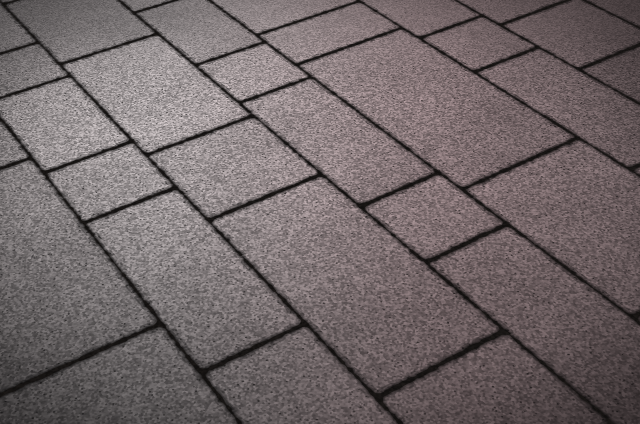
This texture is drawn by a Shadertoy shader. Its source:

```glsl
const float COURSE_PERIOD = 0.734;   // four courses: wide, narrow, medium, narrow
const float COURSE_START = 0.517;
const float JOINT_PERIOD = 2.4;
const float LENGTH_SCALE = 0.585;    // makes both ground axes equal in length
const int JOINTS = 5;

const float courseEdge[5] = float[](0.0, 0.237, 0.389, 0.587, 0.734);

// Cross joints along each of the four courses
const float joint[20] = float[](
    1.930, 2.480, 3.235, 3.463, 4.100,
    2.305, 2.897, 3.150, 3.576, 3.828,
    1.750, 2.052, 2.733, 3.070, 3.656,
    2.315, 2.568, 3.150, 3.410, 3.830);

vec2 hash2(vec2 p) {
    vec3 q = fract(vec3(p.xyx) * vec3(0.1031, 0.1030, 0.0973));
    q += dot(q, q.yzx + 33.33);
    return fract((q.xx + q.yz) * q.zy);
}

// Cellular noise: x = distance to the nearest grain, y = its random value,
// z = random values blended smoothly between grains
vec3 cellular(vec2 p) {
    vec2 cell = floor(p);
    vec2 best = vec2(9.0, 0.0);
    vec2 blend = vec2(0.0);
    for (int j = -1; j <= 1; j++)
    for (int i = -1; i <= 1; i++) {
        vec2 c = cell + vec2(i, j);
        float d = length(c + hash2(c) - p);
        float value = hash2(c + 71.7).x;
        float weight = exp(-4.0 * d * d);
        blend += weight * vec2(value, 1.0);
        if (d < best.x) best = vec2(d, value);
    }
    return vec3(best, blend.x / blend.y);
}

float layeredSines(vec2 p) {
    float sum = 0.0, amp = 0.5;
    for (int i = 0; i < 4; i++) {
        sum += amp * sin(p.x + 1.7 * sin(p.y)) * sin(p.y + 1.3 * sin(p.x * 0.7));
        p = mat2(1.6, 1.2, -1.2, 1.6) * p + 2.3;
        amp *= 0.55;
    }
    return sum;
}

float roundedBox(vec2 p, vec2 halfSize, float radius) {
    vec2 q = abs(p) - halfSize + radius;
    return length(max(q, 0.0)) + min(max(q.x, q.y), 0.0) - radius;
}

// Perspective: canvas position (heights, y up) to ground coordinates
vec2 toGround(vec2 p) {
    float depth = (1.0 - p.y) + 0.0439 * p.x + 1.3527;
    return vec2(p.x + 1.2285, 5.664 - p.x) / depth;
}

// x = signed distance to the paver edge, yz = paver identity
vec3 paver(vec2 g, vec2 gap, float radius) {
    float group = floor((g.x - COURSE_START) / COURSE_PERIOD);
    float across = g.x - COURSE_START - group * COURSE_PERIOD;
    int course = 0;
    for (int i = 1; i < 4; i++) if (across >= courseEdge[i]) course = i;

    float below = JOINT_PERIOD, above = JOINT_PERIOD, id = 0.0;
    for (int k = 0; k < JOINTS; k++) {
        float t = mod(g.y - joint[course * JOINTS + k], JOINT_PERIOD);
        if (t < below) { below = t; id = float(k); }
        above = min(above, JOINT_PERIOD - t);
    }
    float left = courseEdge[course], right = courseEdge[course + 1];
    vec2 local = vec2(across - 0.5 * (left + right), 0.5 * (below - above) * LENGTH_SCALE);
    vec2 halfSize = 0.5 * vec2(right - left, (below + above) * LENGTH_SCALE);
    return vec3(roundedBox(local, halfSize - gap, radius), group * 4.0 + float(course), id);
}

// Soft pool of light, dimmed toward the corners
float lighting(vec2 p) {
    vec2 e = (p - vec2(0.42, 0.72)) / vec2(0.85, 0.50);
    float corner = length((p - vec2(0.75, 0.5)) / vec2(1.5, 1.0));
    return (0.325 + 0.31 * exp(-dot(e, e))) * (1.0 - 0.36 * smoothstep(0.42, 0.75, corner));
}

void mainImage(out vec4 fragColor, in vec2 fragCoord) {
    vec2 p = fragCoord / iResolution.xy * vec2(1.5, 1.0);
    vec2 g = toGround(p);
    vec2 ground = g * vec2(1.0, LENGTH_SCALE);
    vec2 footprint = fwidth(ground);
    float aa = 0.5 * max(footprint.x, footprint.y);

    // Stone grain and sparse pits, softer in the distance
    vec3 fine = cellular(ground * 400.0);
    vec3 coarse = cellular(ground * 150.0 + 40.0);
    float focus = 1.0 - 0.5 * smoothstep(0.75, 1.0, p.y);
    float grain = (fine.z - 0.5) * 0.56 + (coarse.z - 0.5) * 0.08;
    float pit = smoothstep(0.3, 0.08, coarse.x) * step(0.8, coarse.y);

    // Paver edge, slightly chipped
    vec3 stone = paver(g, vec2(0.0017, 0.0032), 0.008);
    float edge = stone.x + (coarse.z - 0.5) * 0.003;
    float tone = 1.0 + 0.09 * (hash2(stone.yz + 13.0).x - 0.5);

    vec3 coolGrey = vec3(0.99, 0.95, 0.955);
    vec3 warmGrey = vec3(1.06, 0.92, 0.935);
    vec3 tint = mix(coolGrey, warmGrey, smoothstep(0.3, 1.15, p.x));
    float shade = lighting(p) * tone * (1.0 + 0.05 * layeredSines(ground * 14.0));
    shade *= 1.0 + focus * (grain - 0.34 * pit);

    // Dark bevel with a broken groove behind the rim, then the joint
    float worn = smoothstep(0.3, 0.65, coarse.z);
    shade *= mix(0.5, 1.0, smoothstep(0.0, -0.0055, edge));
    shade *= 1.0 - 0.28 * worn * smoothstep(0.0025, 0.0, abs(edge + 0.0048));
    vec3 jointColor = vec3(0.085, 0.075, 0.07) * (0.7 + 0.6 * fine.z);
    vec3 color = mix(shade * tint, jointColor, smoothstep(-aa, aa, edge));

    fragColor = vec4(clamp(color, 0.0, 1.0), 1.0);
}
```
